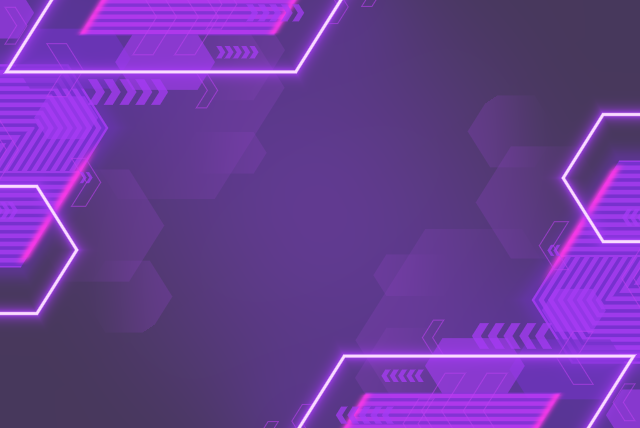
Write a WebGL 2 fragment shader that draws this background.

```glsl
#version 300 es
precision highp float;
// Neon tech background: two opposite corners of glowing slanted frames, striped
// panels, chevrons and faint hexagons over a soft violet vignette. One corner is
// built from distance functions; a half turn about the centre gives the other.
uniform vec2 u_resolution;
out vec4 outColor;

const float SLANT = 0.63;   // horizontal run per unit of height on every slope
const float NORMAL = 0.85;  // turns a horizontal gap into a distance to a slope
const vec3 VIOLET = vec3(0.65, 0.23, 0.96);
const vec3 DEEP = vec3(0.45, 0.20, 0.78);
const vec3 PINK = vec3(1.0, 0.22, 0.90);
const vec3 WHITE_HOT = vec3(0.98, 0.86, 1.0);

// Hexagons: centre x, centre y, half width, half height
const vec4 FAINT[5] = vec4[5](
  vec4(39.0, 20.5, 27.7, 26.0), vec4(52.7, 35.7, 9.8, 4.85), vec4(22.5, 52.7, 16.0, 13.1),
  vec4(29.9, 69.3, 10.5, 8.4), vec4(54.7, 11.7, 12.1, 11.7));
const vec4 BRIGHT[4] = vec4[4](
  vec4(16.6, 13.7, 14.0, 7.0), vec4(38.7, 14.5, 11.7, 6.5),
  vec4(0.0, 3.0, 8.0, 6.0), vec4(15.5, 27.5, 7.5, 5.0));
// Chevrons: tip x, tip y, half height, thickness
const vec4 OUTLINES[10] = vec4[10](
  vec4(51.0, 21.1, 4.1, 2.4), vec4(23.6, 42.6, 5.6, 3.3), vec4(19.5, 16.4, 6.2, 4.6),
  vec4(41.4, 4.0, 8.8, 4.7), vec4(51.2, 4.0, 8.8, 4.7), vec4(55.5, 1.0, 5.8, 3.5),
  vec4(81.6, 1.6, 3.9, 2.2), vec4(89.0, -1.4, 2.9, 2.4), vec4(4.3, 35.0, 6.8, 2.8),
  vec4(6.3, 6.0, 4.3, 2.4));
const vec4 ROWS[5] = vec4[5](
  vec4(24.6, 21.5, 3.0, 2.1), vec4(52.8, 12.2, 1.45, 1.2), vec4(60.5, 3.0, 2.0, 1.5),
  vec4(0.6, 49.2, 2.0, 1.1), vec4(20.3, 41.5, 1.3, 0.8));
const vec2 REPEATS[5] = vec2[5](  // last index, spacing
  vec2(4.0, 3.7), vec2(4.0, 1.95), vec2(4.0, 2.7), vec2(2.0, 1.8), vec2(1.0, 1.4));

float hexagon(vec2 p, vec4 s) {
  vec2 q = abs(p - s.xy);
  return max(q.y - s.w, (q.x + SLANT * q.y - s.z) * NORMAL);
}

float parallelogram(vec2 p, vec4 s) {
  vec2 q = p - s.xy;
  return max(abs(q.y) - s.w, (abs(q.x + SLANT * q.y) - s.z) * NORMAL);
}

float chevron(vec2 p, vec4 s) {
  vec2 q = p - s.xy;
  float band = abs(q.x + SLANT * abs(q.y) + 0.5 * s.w) - 0.5 * s.w;
  return max(abs(q.y) - s.z, band * NORMAL);
}

float chevronRow(vec2 p, vec4 s, vec2 repeat) {
  float run = p.x - s.x + SLANT * abs(p.y - s.y) + 0.5 * s.w;
  float index = clamp(floor(run / repeat.y + 0.5), 0.0, repeat.x);
  return chevron(p - vec2(index * repeat.y, 0.0), s);
}

float fill(float d, float px) { return clamp(0.5 - d / px, 0.0, 1.0); }
float glow(float d, float width) { return exp(-d * d / (width * width)); }
float stripes(float x, float period) {
  return smoothstep(0.15, 0.65, 0.5 + 0.5 * cos(6.2832 * x / period));
}

vec3 neon(vec3 color, float d, float px) {
  color = mix(color, VIOLET, 0.4 * glow(d, 2.2));
  color = mix(color, VIOLET, 0.75 * glow(d, 0.9));
  return mix(color, WHITE_HOT, fill(abs(d) - 0.36, max(px, 0.3)));
}

void main() {
  // Canvas is 150 by 100 units, y running down; fold the far half onto the near one
  float px = 100.0 / u_resolution.y;
  vec2 uv = gl_FragCoord.xy / u_resolution;
  vec2 p = vec2(150.0 * uv.x, 100.0 - 100.0 * uv.y);
  if (p.x / 150.0 + p.y / 100.0 > 1.0) p = vec2(150.0, 100.0) - p;

  // Vignette and corner light
  float radius = length(p - vec2(75.0, 50.0));
  vec3 color = mix(vec3(0.38, 0.23, 0.56), vec3(0.28, 0.22, 0.36), smoothstep(0.0, 74.0, radius));
  vec2 corner = (p - vec2(14.0, 8.0)) / vec2(54.0, 33.0);
  color = mix(color, vec3(0.39, 0.20, 0.72), 0.65 * exp(-dot(corner, corner)));
  color = mix(color, DEEP, 0.2 * glow(length(p - vec2(80.0, 2.0)), 16.0));

  // Faint hexagons, clearer toward their right side
  for (int i = 0; i < 5; i++) {
    vec4 s = FAINT[i];
    float fade = smoothstep(-s.z, s.z, p.x - s.x);
    color = mix(color, vec3(0.52, 0.25, 0.72), 0.32 * fade * fill(hexagon(p, s), px));
  }

  // Left striped panel: bands follow its upper outline, then run level below
  float slope = (p.x + SLANT * abs(p.y - 29.9) - 25.4) * NORMAL;
  float wing = max(max(15.0 - p.y, p.y - 62.5), slope);
  float bands = p.y < 40.0 ? max(15.0 - p.y, slope) : p.y;
  vec3 panel = mix(vec3(0.48, 0.19, 0.84), VIOLET, stripes(bands, 1.9));
  color = mix(color, DEEP, 0.45 * glow(max(wing, 0.0), 3.0));
  color = mix(color, panel, 0.88 * fill(wing, px));

  // Solid hexagons and the top striped panel
  for (int i = 0; i < 4; i++) {
    vec3 tint = i == 0 ? DEEP : VIOLET;
    color = mix(color, tint, 0.6 * fill(hexagon(p, BRIGHT[i]), px));
  }
  float top = parallelogram(p, vec4(46.6, 0.0, 22.75, 8.2));
  panel = mix(vec3(0.53, 0.20, 0.86), vec3(0.72, 0.22, 0.96), stripes(p.y - 7.5, 1.8));
  color = mix(color, panel, 0.9 * fill(top, 0.5));

  // Hot pink rims
  float rim = smoothstep(32.0, 41.0, p.y) * fill(p.y - 61.0, 2.0);
  color = mix(color, PINK, 0.9 * rim * glow(slope + 0.4, 1.0));
  float side = (abs(p.x - 46.6 + SLANT * p.y) - 22.3) * NORMAL;
  color = mix(color, PINK, 0.8 * glow(side, 0.9) * fill(p.y - 8.0, 0.8));

  // Chevrons, solid rows and thin outlines
  for (int i = 0; i < 5; i++)
    color = mix(color, VIOLET, 0.75 * fill(chevronRow(p, ROWS[i], REPEATS[i]), px));
  for (int i = 0; i < 10; i++)
    color = mix(color, vec3(0.74, 0.25, 0.94), 0.6 * fill(abs(chevron(p, OUTLINES[i])) - 0.12, px));

  // Neon frames
  color = neon(color, parallelogram(p, vec4(46.0, 0.0, 33.9, 16.8)), px);
  color = neon(color, hexagon(p, vec4(0.0, 58.4, 18.0, 14.85)), px);
  outColor = vec4(color, 1.0);
}
```
